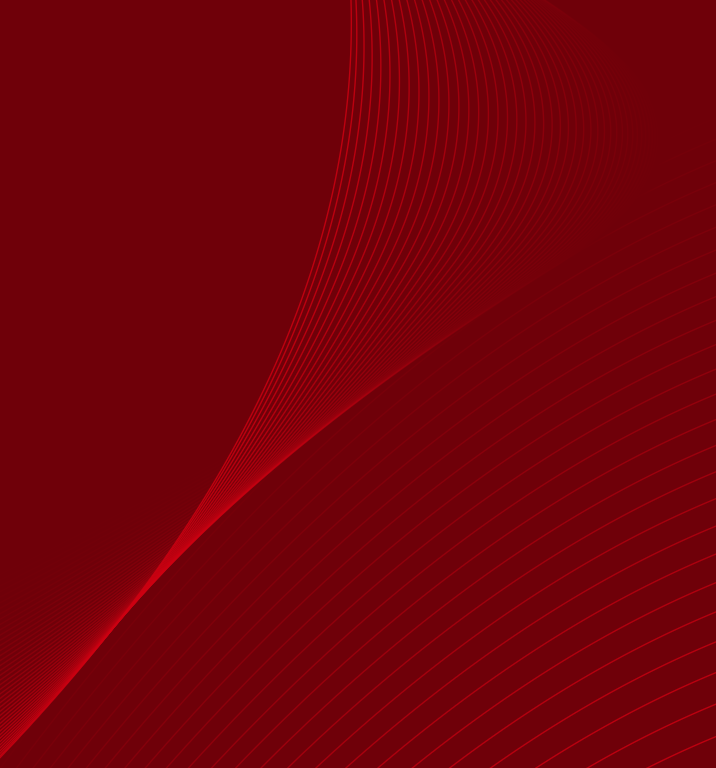
Write a Shadertoy shader that draws this background.

```glsl
// Two families of fine glowing red curves twisting over a dark red field.

const vec3 FIELD = vec3(0.435, 0.0, 0.035);
const vec3 GLOW = vec3(0.80, 0.0, 0.065);
const int FAN_LINES = 45;
const float FAN_SPREAD = 0.39;
const float HALF_WIDTH = 0.0009;

// Antialiased coverage of a thin line at distance d
float lineCoverage(float d, float pixel) {
    return clamp((HALF_WIDTH - d) / pixel + 0.5, 0.0, 1.0);
}

// Leading edge of the fan: x as a function of height
float fanEdge(float y) {
    return -0.013 + 0.97 * y - 0.5 * y * y;
}

// Fan parameter at which the sheet folds back; negative below the knot
float foldAt(float y) {
    float bend = max(y - 0.65, 0.0);
    return 1.843 * y - 0.303 - 6.0 * bend * bend;
}

// Position of fan line t (0 = leading edge, 1 = last line)
float fanX(float y, float t) {
    return fanEdge(y) + FAN_SPREAD * t * (2.0 * foldAt(y) - t);
}

// Right-hand envelope of the whole fan
float fanEnvelope(float y) {
    return fanX(y, clamp(foldAt(y), 0.0, 1.0));
}

// Folded fan, fading towards its last line
float fanInk(vec2 p, float pixel) {
    const float STEP = 0.002;
    float clearPart = 1.0;
    for (int i = 0; i < FAN_LINES; i++) {
        float t = pow(float(i) / float(FAN_LINES), 1.2);
        float x = fanX(p.y, t);
        float slope = (fanX(p.y + STEP, t) - x) / STEP;
        float d = abs(p.x - x) * inversesqrt(1.0 + slope * slope);
        float strength = 0.85 * (1.0 - t) * (1.0 - t);
        clearPart *= 1.0 - strength * lineCoverage(d, pixel);
    }
    return 1.0 - clearPart;
}

// Parallel arcs sweeping up to the right, brighter towards the lower right
float arcInk(vec2 p, float pixel) {
    float depth = -0.175 + 1.345 * p.x - 0.5 * p.x * p.x - p.y;
    float slope = 1.345 - p.x;
    float index = 33.0 * depth - 8.0 * depth * depth;
    float density = (33.0 - 16.0 * depth) * sqrt(1.0 + slope * slope);
    float d = abs(fract(index + 0.5) - 0.5) / density;
    float strength = mix(0.06, 0.85, smoothstep(-0.25, 0.65, depth));
    float reveal = smoothstep(-0.22, -0.15, depth)
                 * smoothstep(-0.005, 0.02, p.x - fanEnvelope(p.y));
    return strength * reveal * lineCoverage(d, pixel);
}

void mainImage(out vec4 fragColor, in vec2 fragCoord) {
    vec2 p = fragCoord / iResolution.y;
    float pixel = 1.0 / iResolution.y;
    vec3 color = mix(FIELD, GLOW, arcInk(p, pixel));
    color = mix(color, GLOW, fanInk(p, pixel));
    fragColor = vec4(color, 1.0);
}
```
